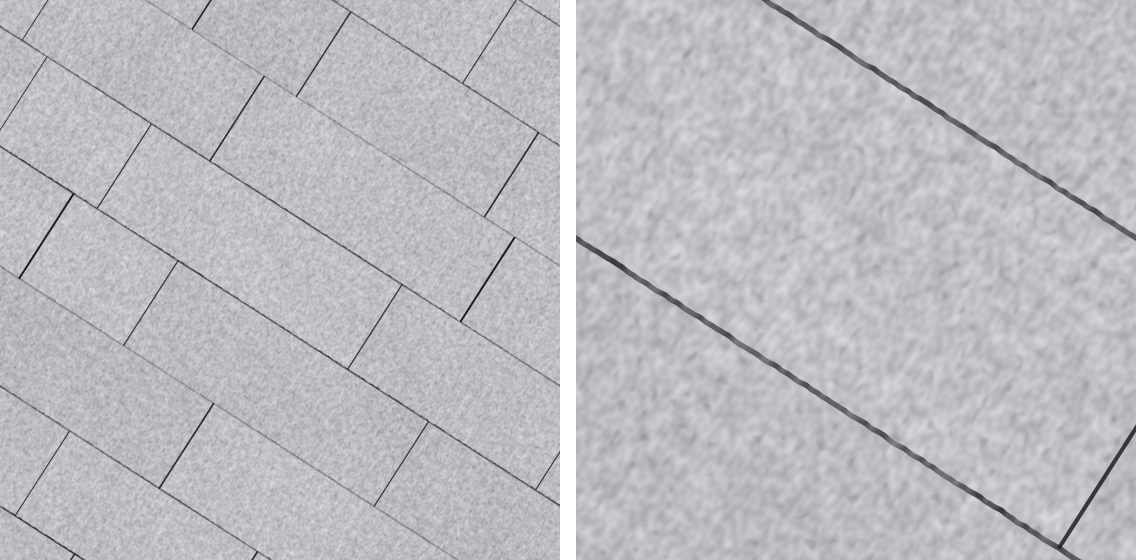
Left: the whole. Right: its middle third, enlarged.
Write a WebGL 2 fragment shader that draws this texture.

```glsl
#version 300 es
precision highp float;

uniform vec2 u_resolution;
out vec4 fragColor;

float hash(vec2 p) {
    vec3 q = fract(vec3(p.xyx) * vec3(0.1031, 0.1030, 0.0973));
    q += dot(q, q.yzx + 33.33);
    return fract((q.x + q.y) * q.z);
}

vec2 gradientAt(vec2 cell) {
    float angle = 6.2832 * hash(cell);
    return vec2(cos(angle), sin(angle));
}

float gradientNoise(vec2 p) {
    vec2 i = floor(p), f = fract(p);
    vec2 w = f * f * f * (f * (f * 6.0 - 15.0) + 10.0);
    vec2 e = vec2(0.0, 1.0);
    float low = mix(dot(gradientAt(i), f), dot(gradientAt(i + e.yx), f - e.yx), w.x);
    float high = mix(dot(gradientAt(i + e.xy), f - e.xy), dot(gradientAt(i + 1.0), f - 1.0), w.x);
    return mix(low, high, w.y);
}

// Coverage of a line of the given half width, smoothed over about a pixel
float lineMask(float dist, float halfWidth, float pixel) {
    return clamp((halfWidth - dist) / pixel + 0.5, 0.0, 1.0) * min(1.0, 2.0 * halfWidth / pixel);
}

void main() {
    float pixel = 1.0 / u_resolution.y;
    vec2 p = (gl_FragCoord.xy - 0.5 * u_resolution) * pixel;

    // x runs along the courses, y runs down across them
    vec2 slope = vec2(0.8415, 0.5402);
    vec2 q = vec2(dot(p, slope * vec2(1.0, -1.0)), -dot(p, slope.yx));

    // Per course: shift of the bond, darkness of its upper seam
    vec2 courses[9] = vec2[9](
        vec2(8.0, 0.5), vec2(1.91, 0.6), vec2(-8.44, 0.65),
        vec2(7.03, 0.35), vec2(-12.76, 0.68), vec2(-8.88, 0.85),
        vec2(0.44, 0.38), vec2(5.15, 0.7), vec2(8.0, 0.95));
    float across = (q.y + 0.6516) / 0.1802 + 1.0;
    int course = clamp(int(floor(across)), 0, 8);
    int seam = clamp(int(floor(across + 0.5)), 0, 8);

    // Each bond holds slabs of lengths 5, 9 and 12 in varying order
    float along = q.x / 0.0443 - courses[course].x;
    float bond = floor(along / 26.0);
    along -= bond * 26.0;
    vec2 breaks = course < 4 ? vec2(5.0, 14.0) : course == 6 ? vec2(12.0) : vec2(5.0, 17.0);
    vec4 joints = vec4(0.0, breaks, 26.0);
    float jointDist = 26.0, jointId = 0.0;
    for (int k = 0; k < 4; k++) {
        float d = abs(along - joints[k]);
        if (d < jointDist) {
            jointDist = d;
            jointId = bond * 3.0 + float(k);
        }
    }
    jointDist *= 0.0443;
    float slabId = bond * 3.0 + step(breaks.x, along) + step(breaks.y, along);

    // Stone grain, from broad clouds to fine pits
    vec2 slabSeed = vec2(slabId + 40.0, float(course) + 7.0);
    vec2 grainPos = q * vec2(1.0, 0.75) + 3.0;
    float fine = gradientNoise(grainPos * 215.0);
    float grain = 0.095 * fine
        + 0.085 * gradientNoise(grainPos * 105.0 + 17.0)
        + 0.035 * gradientNoise(grainPos * 42.0 + 5.0)
        + 0.025 * gradientNoise(p * 7.0 + 9.0);
    float pits = smoothstep(0.22, 0.55, gradientNoise(grainPos * 150.0 + 61.0));
    float tone = 0.75 + grain - 0.07 * pits + 0.03 * (hash(slabSeed) - 0.5);
    vec3 color = tone * mix(vec3(1.0, 0.987, 1.014), vec3(0.998, 0.99, 1.026), hash(slabSeed + 31.0));

    // Rough seams between courses
    float wear = gradientNoise(vec2(q.x * 160.0, float(seam) * 9.0 + 0.4));
    float drift = gradientNoise(vec2(q.x * 4.0 + 20.0, float(seam) * 5.0 + 0.3));
    float seamDist = abs((across - float(seam)) * 0.1802 + 0.0009 * wear);
    float seamDark = clamp(courses[seam].y * (0.9 + 0.5 * wear + 0.4 * drift), 0.0, 1.0);
    color = mix(color, vec3(0.23, 0.22, 0.24), seamDark * lineMask(seamDist, 0.0016, pixel));

    // Crisp joints between slabs, some hairline and some open
    float opening = hash(vec2(jointId + 50.0, float(course) + 23.0));
    float jointMask = lineMask(jointDist, mix(0.0009, 0.0018, opening), pixel);
    color = mix(color, vec3(0.11, 0.11, 0.13), jointMask * mix(0.75, 1.0, opening));

    fragColor = vec4(color, 1.0);
}
```
